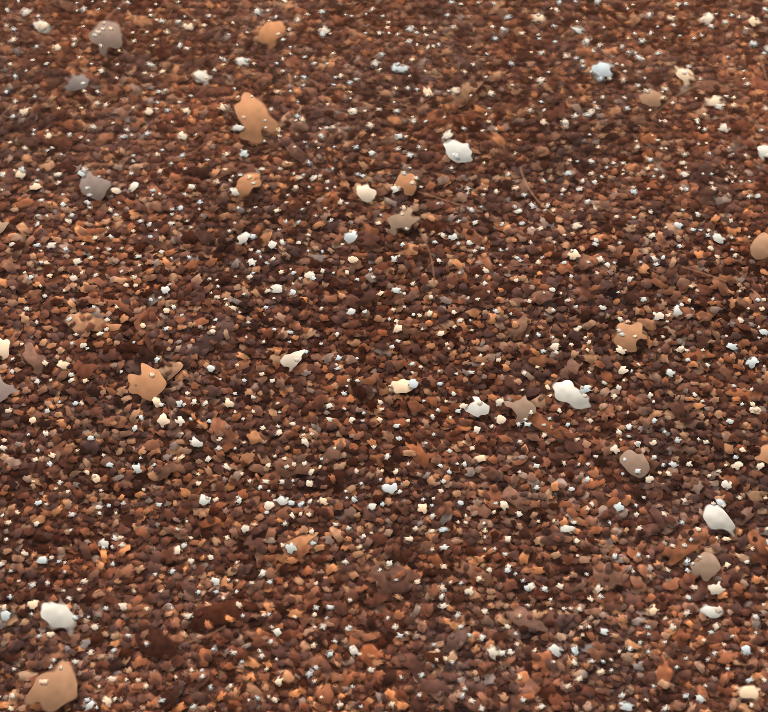
A WebGL 2 fragment shader for this texture:

```glsl
#version 300 es
precision highp float;
precision highp int;
// Moist potting soil: bark crumbs, pale mineral grains, pebbles and root fibres, with shallow focus.

uniform vec2 u_resolution;
out vec4 fragColor;

const vec3 DARK  = vec3(0.24, 0.15, 0.12);
const vec3 UMBER = vec3(0.38, 0.26, 0.22);
const vec3 BROWN = vec3(0.52, 0.36, 0.28);
const vec3 TAN   = vec3(0.69, 0.51, 0.38);
const vec3 GREY  = vec3(0.58, 0.48, 0.42);
const vec3 CREAM = vec3(0.86, 0.80, 0.72);

// Tone ranges on the 0..1 scale read by soilTone()
const vec2 SOIL_TONES   = vec2(0.08, 0.95);
const vec2 BARK_TONES   = vec2(0.05, 0.88);
const vec2 STONE_TONES  = vec2(0.79, 0.95);
const vec2 PEARL_TONES  = vec2(0.97, 1.0);

const float PERSPECTIVE    = 0.28;
const float FOCUS_BLUR     = 0.0013;
const float FAR_BLUR       = 0.0032;
const float NEAR_BLUR      = 0.0011;
const float SHADOW         = 0.42;
const float RELIEF         = 0.24;
const float EDGE_ROUGHNESS = 0.75;
const float FIBRE_CELLS    = 5.0;
const float FIBRE_WIDTH    = 0.0015;
const float EXPOSURE       = 1.06;

vec3 hash3(vec2 cell, float seed) {
    uvec3 v = uvec3(ivec3(vec3(cell, seed)) + 4096);
    v = v * 1664525u + 1013904223u;
    v += v.yzx * v.zxy;
    v ^= v >> 16u;
    v += v.yzx * v.zxy;
    return vec3(v >> 8u) / 16777216.0;
}

float noise(vec2 p) {
    vec2 i = floor(p), f = fract(p);
    f = f * f * (3.0 - 2.0 * f);
    float low  = mix(hash3(i, 0.0).x, hash3(i + vec2(1, 0), 0.0).x, f.x);
    float high = mix(hash3(i + vec2(0, 1), 0.0).x, hash3(i + vec2(1, 1), 0.0).x, f.x);
    return mix(low, high, f.y);
}

mat2 rotation(float a) {
    float c = cos(a), s = sin(a);
    return mat2(c, -s, s, c);
}

// Steps through the soil colours in proportion to their shares
vec3 soilTone(float t) {
    vec3 c = mix(DARK, UMBER, smoothstep(0.16, 0.24, t));
    c = mix(c, BROWN, smoothstep(0.50, 0.58, t));
    c = mix(c, TAN, smoothstep(0.76, 0.80, t));
    c = mix(c, GREY, smoothstep(0.87, 0.89, t));
    return mix(c, CREAM, smoothstep(0.955, 0.965, t));
}

// One jittered, irregular grain per cell, each with a shadow below it
void scatter(inout vec3 color, vec2 p, float blur, float cells, float density,
             vec2 radii, float elongation, vec2 tones, float seed) {
    vec2 q = p * cells, home = floor(q);
    for (int y = -1; y <= 1; y++)
    for (int x = -1; x <= 1; x++) {
        vec2 cell = home + vec2(x, y);
        vec3 place = hash3(cell, seed), form = hash3(cell, seed + 50.0);
        if (place.z > density) continue;
        vec2 offset = q - cell - 0.5 - (place.xy - 0.5) * 0.6;
        float radius = mix(radii.x, radii.y, form.x * form.x);
        float stretch = 1.0 + elongation * form.y;
        if (length(offset) > radius * (stretch + 1.5) + blur * cells) continue;

        vec3 look = hash3(cell, seed + 100.0);
        mat2 turn = rotation((look.x - 0.5) * 2.4);
        vec2 axes = radius * vec2(stretch, 1.0);
        vec2 local = turn * offset / axes;
        vec2 below = turn * (offset + vec2(-0.15, 0.45) * radius) / axes;
        float box = max(abs(local.x), abs(local.y)) * 1.1;
        float d = mix(length(local), box, 0.7 * look.y);
        d += EDGE_ROUGHNESS * (noise(local * 1.8 + form.xy * 90.0) - 0.5);

        float edge = min(blur * cells / radius, 0.9);
        float cover = 1.0 - smoothstep(1.0 - edge, 1.0 + edge, d);
        float shade = 1.0 - smoothstep(0.6, 1.5, length(below));
        float light = 1.0 + RELIEF * clamp(offset.y / radius, -1.0, 1.0);
        vec3 grain = soilTone(mix(tones.x, tones.y, form.z)) * light;
        grain *= 0.9 + 0.2 * vec3(look.z, 0.5, 1.0 - look.z);
        color = mix(color * (1.0 - SHADOW * shade), grain, cover);
    }
}

// Sparse, gently bent root threads
void addFibres(inout vec3 color, vec2 p, float blur) {
    vec2 q = p * FIBRE_CELLS, home = floor(q);
    for (int y = -1; y <= 1; y++)
    for (int x = -1; x <= 1; x++) {
        vec2 cell = home + vec2(x, y);
        vec3 place = hash3(cell, 31.0), form = hash3(cell, 32.0);
        if (place.z > 0.45) continue;
        vec2 local = rotation(form.x * 3.14159) * (q - cell - 0.5 - (place.xy - 0.5) * 0.6);
        local.y += (form.y - 0.5) * 1.8 * local.x * local.x;
        local.x -= clamp(local.x, -0.1 - 0.2 * form.z, 0.1 + 0.2 * form.z);
        float d = length(local) / FIBRE_CELLS;
        float cover = 1.0 - smoothstep(FIBRE_WIDTH - blur, FIBRE_WIDTH + blur, d);
        color = mix(color, mix(BROWN, TAN, form.y), 0.75 * cover);
    }
}

void main() {
    vec2 uv = gl_FragCoord.xy / u_resolution.y;
    float far = smoothstep(0.55, 1.0, uv.y), near = 1.0 - smoothstep(0.0, 0.4, uv.y);
    float blur = FOCUS_BLUR + FAR_BLUR * far + NEAR_BLUR * near;
    vec2 p = vec2(uv.x - 0.54, uv.y) * (1.0 + PERSPECTIVE * uv.y);

    // Crumbs from the bed up to the loose chips
    vec3 color = mix(DARK, UMBER, noise(p * 60.0));
    scatter(color, p, blur, 80.0, 0.95, vec2(0.30, 0.55), 0.6, SOIL_TONES, 1.0);
    scatter(color, p, blur, 50.0, 0.75, vec2(0.24, 0.46), 0.9, SOIL_TONES, 2.0);
    scatter(color, p, blur, 32.0, 0.45, vec2(0.18, 0.38), 1.2, BARK_TONES, 3.0);
    scatter(color, p, blur, 17.0, 0.14, vec2(0.15, 0.30), 1.8, BARK_TONES, 4.0);
    scatter(color, p, blur, 68.0, 0.50, vec2(0.22, 0.46), 0.9, SOIL_TONES, 5.0);

    // Hollows, warm patches and fine grit
    float hollow = noise(p * 5.0 + 7.0) * 0.6 + noise(p * 13.0) * 0.4;
    color *= 0.80 + 0.40 * hollow;
    color = mix(color, BROWN, 0.22 * far);
    color *= mix(vec3(1.0), vec3(1.08, 0.97, 0.88), noise(p * 9.0 + 40.0));
    color *= 0.86 + 0.28 * noise(p * 150.0);

    // Threads, pebbles and pale grains
    addFibres(color, p, blur);
    scatter(color, p, blur, 7.0, 0.17, vec2(0.12, 0.24), 0.5, STONE_TONES, 6.0);
    scatter(color, p, blur, 11.0, 0.10, vec2(0.10, 0.22), 0.8, PEARL_TONES, 7.0);
    scatter(color, p, blur, 30.0, 0.22, vec2(0.10, 0.25), 0.6, PEARL_TONES, 8.0);
    scatter(color, p, blur, 75.0, 0.13, vec2(0.16, 0.32), 0.5, PEARL_TONES, 9.0);

    color *= 0.95 + 0.10 * noise(p * 110.0 + 20.0);
    fragColor = vec4(clamp(color * EXPOSURE, 0.0, 1.0), 1.0);
}
```
